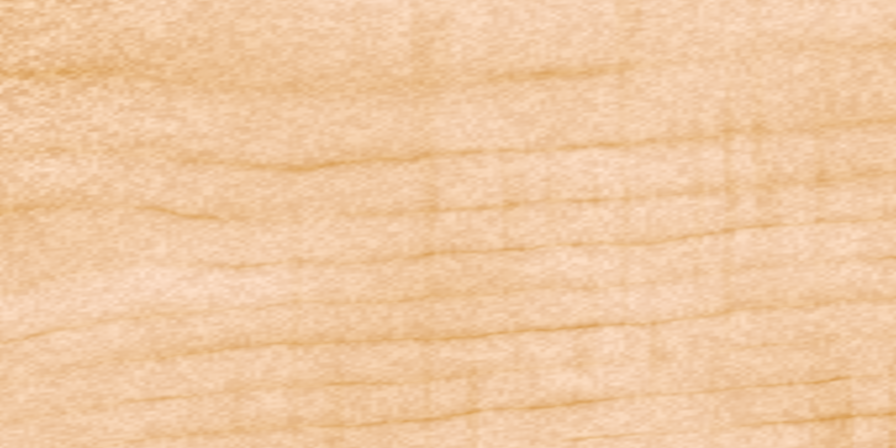
Write a Shadertoy shader that draws this texture.

```glsl
// Pale softwood plank: gently rising growth rings, fine fibre grain, faint cross marks.

#define LIGHT_WOOD vec3(0.961, 0.820, 0.697)
#define DARK_WOOD  vec3(0.880, 0.670, 0.415)
#define BASE_TONE 0.055
#define RING_SLOPE 0.075
#define RING_DENSITY 11.1
#define BAND_DEPTH 0.56
#define LINE_DEPTH 0.50
#define LINE_WIDTH 0.055
#define CLOUD_DEPTH 0.75
#define MARK_DEPTH 0.42
#define GRAIN_TONE 0.17
#define GRAIN_DEPTH 0.065

float hash(vec2 p) {
    vec3 q = fract(vec3(p.xyx) * 0.1031);
    q += dot(q, q.yzx + 33.33);
    return fract((q.x + q.y) * q.z);
}

float noise(vec2 p) {
    vec2 i = floor(p), f = fract(p);
    f = f * f * (3.0 - 2.0 * f);
    return mix(mix(hash(i), hash(i + vec2(1, 0)), f.x),
               mix(hash(i + vec2(0, 1)), hash(i + vec2(1, 1)), f.x), f.y);
}

float fbm(vec2 p) {
    float sum = 0.0, amp = 0.5;
    for (int i = 0; i < 4; i++) {
        sum += amp * noise(p);
        p = p * 2.03 + 17.3;
        amp *= 0.5;
    }
    return sum / 0.9375;
}

// Ring number at a point: rings crowd at the bottom and bend up at the left.
float ringCoord(vec2 p) {
    float v = p.y - RING_SLOPE * p.x - 0.025 * smoothstep(0.1, 0.75, p.x);
    v -= 0.11 * smoothstep(0.25, 0.6, p.y) * (1.0 - smoothstep(0.0, 0.75, p.x));
    v += 0.036 * (noise(p * vec2(3.5, 3.0) + 5.0) - 0.5);
    v += 0.020 * (fbm(p * vec2(9.0, 14.0) + 40.0) - 0.5);
    float upper = max(v - 0.35, 0.0);
    return 1.22 + RING_DENSITY * v - 9.0 * upper * upper;
}

// Soft late-wood bands with a thin, broken dark line at their core.
float ringTone(vec2 p) {
    float r = ringCoord(p);
    float f = fract(r), id = floor(r + 0.5);
    float band = exp(-4.5 * f) + exp(-8.0 * (1.0 - f));
    float strength = mix(0.15, 1.1, noise(vec2(p.x * 2.6, r * 0.9) + 9.0));
    strength *= mix(0.65, 1.3, noise(p * vec2(9.0, 22.0) + 31.0));
    float d = (r - id) / LINE_WIDTH;
    float patches = smoothstep(0.42, 0.85, noise(vec2(p.x * 4.5 + id * 7.7, id * 3.1)));
    float line = exp(-d * d) * patches * mix(0.35, 1.1, noise(p * vec2(22.0, 40.0)));
    return BAND_DEPTH * band * strength + LINE_DEPTH * line;
}

// Faint upright marks that fade in and out along their height.
float crossMarks(vec2 p) {
    float x = p.x + 0.012 * noise(p * vec2(2.0, 9.0));
    float streak = smoothstep(0.55, 0.95, noise(vec2(x * 30.0, p.y * 2.0 + 3.0)));
    return streak * noise(p * vec2(4.0, 9.0) + 21.0) * smoothstep(0.3, 1.0, p.x);
}

void mainImage(out vec4 fragColor, in vec2 fragCoord) {
    vec2 p = fragCoord / iResolution.y;
    vec2 g = vec2(p.x, p.y - RING_SLOPE * p.x);

    // Tone: 0 is pale early wood, 1 is dark late wood
    float tone = BASE_TONE + ringTone(p);
    tone += CLOUD_DEPTH * (fbm(g * vec2(2.2, 6.0) + 3.0) - 0.5);
    tone += MARK_DEPTH * crossMarks(p);

    // Short fibres along the grain, rougher toward the upper left
    float fibre = noise(g * vec2(85.0, 150.0)) + 0.6 * noise(g * vec2(42.0, 75.0) + 60.0) - 0.8;
    float rough = smoothstep(0.6, 0.0, p.x) * smoothstep(0.35, 0.85, p.y);
    float grain = fibre * (1.0 + 0.6 * rough);
    tone += GRAIN_TONE * grain;

    vec3 col = mix(LIGHT_WOOD, DARK_WOOD, clamp(tone, -0.2, 1.15));
    col -= GRAIN_DEPTH * grain * vec3(0.5, 0.8, 0.9);
    fragColor = vec4(clamp(col, 0.0, 1.0), 1.0);
}
```
